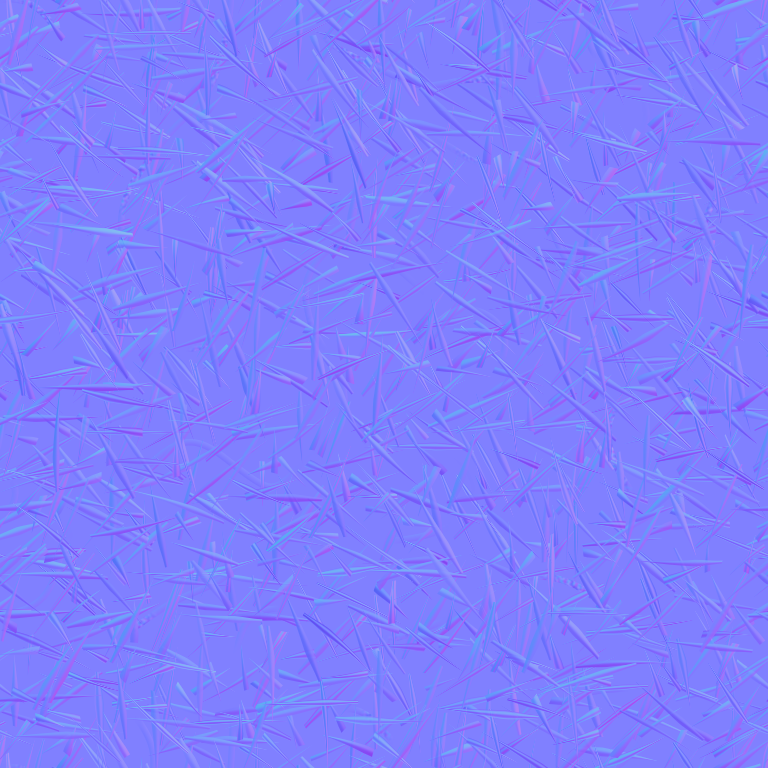
Write a Shadertoy shader that draws this texture map.

```glsl
// Tangent-space normal map of scattered grass blades and dry needles on flat ground.
// Jittered grid layers hold straight tapered blades whose slopes are painted over each
// other; faint winding stems follow the zero lines of gradient noise beneath them.

#define LAYERS 7            // stacked blade layers, long and short in turn
#define CELLS 14.0          // blades per side in each layer
#define LONG_BLADE vec2(0.085, 0.140)   // length range
#define SHORT_BLADE vec2(0.040, 0.072)
#define HALF_WIDTH vec2(0.0030, 0.0060)
#define TILT vec2(0.28, 0.56)           // steepness range of the blade sides
#define LEAN 1.0                        // sideways roll of whole blades
#define STEM_SCALE 5.0
#define STEM_WIDTH 0.0042
#define STEM_TILT 0.11

const float TAU = 6.2831853;

vec4 hash4(vec3 p) {
    vec4 q = fract(p.xyzx * vec4(0.1031, 0.1030, 0.0973, 0.1099));
    q += dot(q, q.wzxy + 33.33);
    return fract((q.xxyz + q.yzzw) * q.zywx);
}

// Gradient noise that repeats after the given period
float corner(vec2 cell, vec2 offset, float period, float seed) {
    float a = TAU * hash4(vec3(mod(cell, period), seed)).x;
    return dot(vec2(cos(a), sin(a)), offset);
}

float gradientNoise(vec2 uv, float period, float seed) {
    vec2 p = uv * period, i = floor(p), f = p - i;
    vec2 s = f * f * f * (f * (f * 6.0 - 15.0) + 10.0);
    vec2 e = vec2(1, 0);
    return mix(mix(corner(i, f, period, seed), corner(i + e, f - e, period, seed), s.x),
               mix(corner(i + e.yx, f - e.yx, period, seed), corner(i + 1.0, f - 1.0, period, seed), s.x), s.y);
}

// Slope of the broken, slightly rough stems
vec2 stemSlope(vec2 uv, float px) {
    vec2 h = vec2(0.002, 0);
    float n = gradientNoise(uv, STEM_SCALE, 50.0);
    vec2 g = vec2(gradientNoise(uv + h, STEM_SCALE, 50.0),
                  gradientNoise(uv + h.yx, STEM_SCALE, 50.0)) - n;
    g /= h.x;
    float steep = max(length(g), 0.8);
    float d = n / steep;
    float cover = clamp((STEM_WIDTH - abs(d)) / px + 0.5, 0.0, 1.0);
    cover *= smoothstep(0.0, 0.12, gradientNoise(uv, 6.0, 61.0));
    float roughness = smoothstep(0.05, 0.3, gradientNoise(uv, 7.0, 72.0));
    vec2 grain = vec2(gradientNoise(uv, 210.0, 83.0), gradientNoise(uv, 210.0, 94.0));
    return cover * (g / steep * d / STEM_WIDTH * STEM_TILT + grain * roughness * 0.5);
}

// One blade around its middle: xy is the slope, z the coverage
vec3 blade(vec2 p, vec4 shape, vec4 look, bool isLong, float px) {
    float angle = TAU * shape.x;
    vec2 axis = vec2(cos(angle), sin(angle)), side = vec2(-axis.y, axis.x);
    vec2 range = isLong ? LONG_BLADE : SHORT_BLADE;
    float len = mix(range.x, range.y, shape.y);
    float x = dot(p, side);
    float v = dot(p, axis) / len + 0.5;
    if (v < -0.05 || v > 1.05 || abs(x) > 0.02) return vec3(0);

    // Outline: cut base on short blades, spindle on long ones
    x += (shape.w - 0.5) * len * 0.2 * (v - 0.5) * (v - 0.5);
    float tip = clamp(1.0 - v, 0.0, 1.0);
    float taper = isLong ? min(1.0, tip * 1.5) * mix(0.45, 1.0, smoothstep(0.0, 0.35, v))
                         : 0.95 * min(1.0, tip * 1.2);
    float width = mix(HALF_WIDTH.x, HALF_WIDTH.y, shape.z) * taper;
    float ends = min(v, 1.0 - v) * len + x * (look.w - 0.5);
    float cover = clamp((width - abs(x)) / px + 0.5, 0.0, 1.0)
                * clamp(ends / px + 0.5, 0.0, 1.0);

    // Relief: two soft facets or a groove across, rolled, twisted and bent along
    float u = clamp(x / max(width, px), -1.0, 1.0);
    float facets = 1.4 * smoothstep(-0.6, 0.6, u) - 0.7;
    float across = look.x > 0.6 ? 0.85 * sin(u * 4.2) : facets;
    across += (look.y - 0.5) * LEAN + (shape.w - 0.5) * 2.4 * (v - 0.5);
    float along = (v - 0.5) * (isLong ? 0.5 : 1.2);
    vec2 slope = mix(TILT.x, TILT.y, look.z) * (side * across + axis * along);

    // Steep parts level off; relief is stronger up and down than sideways
    slope /= 1.0 + 0.45 * length(slope);
    slope.x = 0.75 * slope.x - 0.14 * slope.y;
    return vec3(slope, cover * mix(0.75, 1.0, look.w));
}

void mainImage(out vec4 fragColor, in vec2 fragCoord) {
    vec2 uv = fragCoord / iResolution.y;
    float px = 1.0 / iResolution.y;
    vec2 slope = stemSlope(uv, px);

    // Paint every blade that may reach this point, lowest layer first
    for (int layer = 0; layer < LAYERS; layer++) {
        float seed = float(layer) * 7.0 + 3.0;
        vec2 grid = uv * CELLS + hash4(vec3(seed)).xy;
        vec2 home = floor(grid);
        for (int k = 0; k < 9; k++) {
            vec2 cell = home + vec2(k % 3 - 1, k / 3 - 1);
            vec3 id = vec3(mod(cell, CELLS), seed);
            vec4 place = hash4(id + 17.0), shape = hash4(id + 41.0), look = hash4(id + 89.0);
            vec2 p = (grid - cell - place.xy) / CELLS;
            vec3 b = blade(p, shape, look, layer % 2 == 0, px);
            slope = mix(slope, b.xy, b.z);
        }
    }

    // Encode the unit normal as a colour
    vec3 normal = normalize(vec3(slope, 1.0));
    fragColor = vec4(normal * 0.5 + 0.5, 1.0);
}
```
